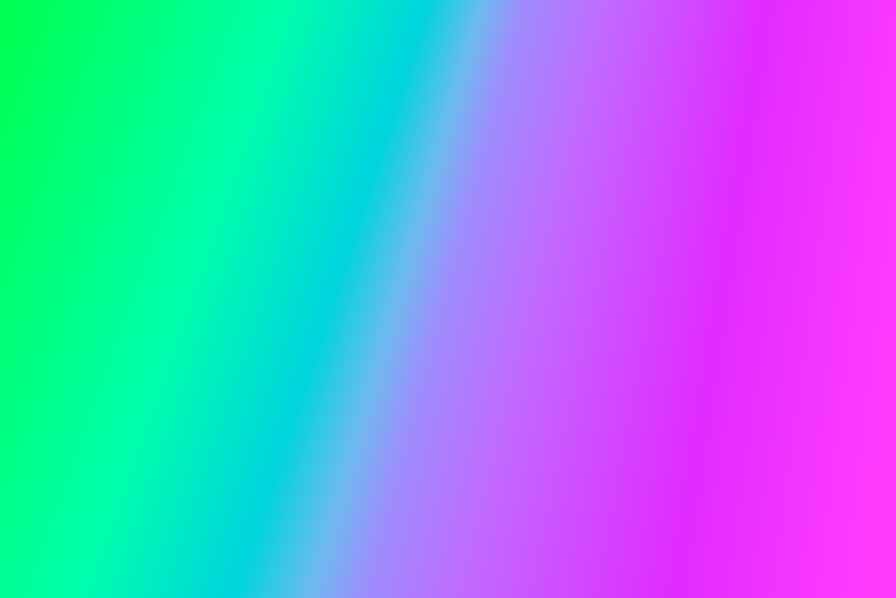
This background is drawn by a Shadertoy shader. Its source:

```glsl
// Slanted neon gradient from green through cyan and lilac to pink, its bands fanning slightly.

const int STOPS = 8;

// Horizontal place of each colour stop: x at the bottom edge, x at the top edge
const vec2 stopEnds[STOPS] = vec2[](
    vec2(-0.23, 0.026), vec2(0.081, 0.319), vec2(0.262, 0.479), vec2(0.345, 0.540),
    vec2(0.408, 0.585), vec2(0.521, 0.684), vec2(0.750, 0.853), vec2(0.960, 1.040));

const vec3 stopColors[STOPS] = vec3[](
    vec3(0.00, 1.00, 0.33),  // green
    vec3(0.00, 1.00, 0.67),  // mint
    vec3(0.00, 0.83, 0.87),  // cyan
    vec3(0.43, 0.73, 0.94),  // sky blue
    vec3(0.62, 0.55, 0.99),  // periwinkle
    vec3(0.76, 0.41, 1.00),  // lilac
    vec3(0.88, 0.17, 1.00),  // violet
    vec3(1.00, 0.23, 1.00)); // pink

// Where a stop's slanted line crosses the given height
float stopX(int i, float height) {
    return mix(stopEnds[i].x, stopEnds[i].y, height);
}

void mainImage(out vec4 fragColor, in vec2 fragCoord) {
    vec2 uv = fragCoord / iResolution.xy;

    // Blend linearly from each stop to the next along the row
    vec3 color = stopColors[0];
    for (int i = 1; i < STOPS; i++) {
        float left = stopX(i - 1, uv.y);
        float right = stopX(i, uv.y);
        color = mix(color, stopColors[i], clamp((uv.x - left) / (right - left), 0.0, 1.0));
    }

    fragColor = vec4(color, 1.0);
}
```
